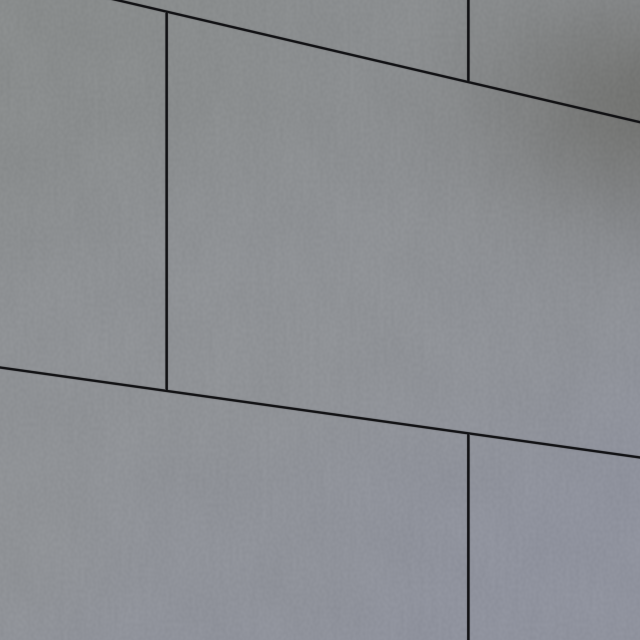
A WebGL 1 fragment shader for this texture:

```glsl
precision highp float;
// Smooth grey cladding panels in running bond, seen at an angle.
// Two converging seam lines define a row coordinate; upright joints shift by
// half a panel per row. Soft gradients, a dim corner and fine grain tint it.

uniform vec2 u_resolution;

const float PANEL_WIDTH = 0.9428;
const float JOINT_START = 0.2604;
const vec2 LOWER_SEAM = vec2(0.4258, -0.1406);   // height at left, slope
const vec2 UPPER_SEAM = vec2(1.0426, -0.2335);

const vec3 WARM_GREY = vec3(0.535, 0.547, 0.548);
const vec3 MID_GREY = vec3(0.562, 0.573, 0.588);
const vec3 BLUE_GREY = vec3(0.562, 0.574, 0.618);
const vec3 SHADE_TINT = vec3(0.80, 0.79, 0.755);
const vec3 SEAM_COLOR = vec3(0.05, 0.05, 0.06);

vec2 gradientAt(vec2 cell) {
  vec2 p = fract(cell * vec2(0.1031, 0.1137));
  p += dot(p, p.yx + 33.33);
  float angle = 6.28318 * fract((p.x + p.y) * p.x * 17.31);
  return vec2(cos(angle), sin(angle));
}

float gradientNoise(vec2 p) {
  vec2 i = floor(p);
  vec2 f = fract(p);
  vec2 w = f * f * f * (f * (f * 6.0 - 15.0) + 10.0);
  float a = dot(gradientAt(i), f);
  float b = dot(gradientAt(i + vec2(1.0, 0.0)), f - vec2(1.0, 0.0));
  float c = dot(gradientAt(i + vec2(0.0, 1.0)), f - vec2(0.0, 1.0));
  float d = dot(gradientAt(i + vec2(1.0, 1.0)), f - vec2(1.0, 1.0));
  return mix(mix(a, b, w.x), mix(c, d, w.x), w.y);
}

float seamHeight(vec2 seam, float x) {
  return seam.x + seam.y * x;
}

// Row index in x, distance to the nearest sloped seam in y
vec2 rowAndSeam(vec2 uv) {
  float bottom = seamHeight(LOWER_SEAM, uv.x);
  float rowHeight = seamHeight(UPPER_SEAM, uv.x) - bottom;
  float row = (uv.y - bottom) / rowHeight;
  float nearest = floor(row + 0.5);
  float slope = mix(LOWER_SEAM.y, UPPER_SEAM.y, nearest);
  float seam = abs(row - nearest) * rowHeight / sqrt(1.0 + slope * slope);
  return vec2(floor(row), seam);
}

// Distance to the nearest upright joint of a row
float jointDistance(float x, float row) {
  float along = (x - JOINT_START) / PANEL_WIDTH + 0.5 * mod(row, 2.0);
  return abs(fract(along + 0.5) - 0.5) * PANEL_WIDTH;
}

float lineMask(float dist, float halfWidth, float blur) {
  return 1.0 - smoothstep(halfWidth - blur, halfWidth + blur, dist);
}

// Broad light: warm at the top left, bluish at the lower right
vec3 wallLight(vec2 uv) {
  float drift = 0.12 * gradientNoise(uv * 3.0 + 7.0);
  float fall = 0.45 * uv.x + 0.75 * (1.0 - uv.y) + drift;
  vec3 color = mix(WARM_GREY, MID_GREY, smoothstep(0.0, 0.6, fall));
  color = mix(color, BLUE_GREY, smoothstep(0.55, 1.1, fall));
  vec2 toShade = (uv - vec2(1.04, 0.83)) / vec2(0.27, 0.18);
  return color * mix(vec3(1.0), SHADE_TINT, exp(-dot(toShade, toShade)));
}

// Fine pitted grain with faint upright streaks and soft blotches
float surfaceGrain(vec2 uv) {
  float pits = gradientNoise(uv * vec2(190.0, 150.0));
  float streaks = gradientNoise(uv * vec2(110.0, 14.0) + 31.0);
  float blotches = gradientNoise(uv * vec2(13.0, 10.0) + 57.0);
  return 0.018 * pits + 0.008 * streaks + 0.010 * blotches;
}

void main() {
  vec2 uv = gl_FragCoord.xy / u_resolution;
  float blur = max(0.0011, 0.7 / min(u_resolution.x, u_resolution.y));

  vec2 rowSeam = rowAndSeam(uv);
  float joint = jointDistance(uv.x, rowSeam.x);

  vec3 color = wallLight(uv) + surfaceGrain(uv);

  // Soft dark halo, then the dark gap itself
  float gap = min(rowSeam.y, joint);
  color *= 1.0 - 0.10 * lineMask(gap, 0.003, 0.002);
  float seamMask = lineMask(rowSeam.y, 0.0019, blur);
  float jointMask = lineMask(joint, 0.0020, blur);
  color = mix(color, SEAM_COLOR, 0.95 * max(seamMask, jointMask));

  gl_FragColor = vec4(color, 1.0);
}
```
